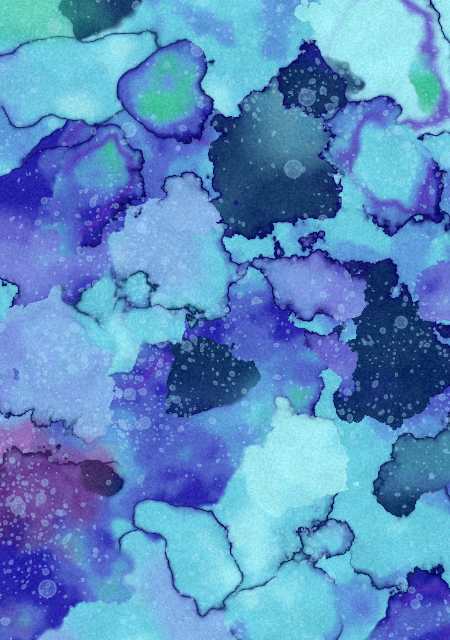
Reproduce this texture procedurally as a Shadertoy shader.

```glsl
// Alcohol ink on paper: overlapping pools of aqua, blue and indigo ink.
// Warped discs are layered from large to small, each with a tonal gradient,
// a lobed dark rim and faint inner rings; bubbles and grain lie on top.
#define POOLS 36
#define LARGEST 0.23
#define SMALLEST 0.05
#define WARP 0.36
#define LOBE_SIZE 0.052
#define RIM_WIDTH 0.0034
#define RIM_STRENGTH 0.95
#define BUBBLE_LIGHT 0.32
#define GRAIN 0.09

const vec3 PALE = vec3(0.62, 0.92, 0.95), AQUA = vec3(0.41, 0.80, 0.88);
const vec3 SKY = vec3(0.36, 0.61, 0.85), PERI = vec3(0.31, 0.39, 0.78);
const vec3 INDIGO = vec3(0.14, 0.12, 0.66), GREEN = vec3(0.25, 0.76, 0.61);
const vec3 TEAL = vec3(0.05, 0.18, 0.36), NAVY = vec3(0.06, 0.06, 0.40);
const vec3 VIOLET = vec3(0.33, 0.18, 0.72), LILAC = vec3(0.58, 0.60, 0.91);
const vec3 PLUM = vec3(0.50, 0.20, 0.52), FOAM = vec3(0.64, 0.86, 0.97);

float hash(vec2 p) {
    vec3 q = fract(vec3(p.xyx) * 0.1031);
    q += dot(q, q.yzx + 33.33);
    return fract((q.x + q.y) * q.z);
}
vec2 hash2(vec2 p) { return vec2(hash(p), hash(p + 57.3)); }
float noise(vec2 p) {
    vec2 i = floor(p), f = fract(p);
    f = f * f * (3.0 - 2.0 * f);
    return mix(mix(hash(i), hash(i + vec2(1, 0)), f.x),
               mix(hash(i + vec2(0, 1)), hash(i + vec2(1, 1)), f.x), f.y);
}
float fbm(vec2 p) {
    float sum = 0.0, amp = 0.533;
    for (int i = 0; i < 4; i++) {
        sum += amp * noise(p);
        p = mat2(1.6, 1.2, -1.2, 1.6) * p + 7.1;
        amp *= 0.5;
    }
    return sum;
}
// Distance to the nearest scattered point: rounded lobes for the ink edges
float lobes(vec2 p) {
    float nearest = 2.0;
    for (int i = 0; i < 9; i++) {
        vec2 c = floor(p) + vec2(i % 3 - 1, i / 3 - 1);
        nearest = min(nearest, length(c + hash2(c) - p));
    }
    return nearest - 0.45;
}
// Tone 0 is thin pale ink, tone 1 is dense indigo
vec3 inkRamp(float tone) {
    vec3 c = mix(PALE, AQUA, smoothstep(-0.25, 0.12, tone));
    c = mix(c, SKY, smoothstep(0.28, 0.46, tone));
    c = mix(c, PERI, smoothstep(0.50, 0.68, tone));
    return mix(c, INDIGO, smoothstep(0.70, 0.88, tone));
}
// One round bubble per cell: x is its fill, y its outline
vec2 bubbles(vec2 p, float scale, float density) {
    p *= scale;
    vec2 cell = floor(p);
    float size = hash(cell + 3.7), aa = scale / iResolution.x;
    float radius = mix(0.07, 0.36, size * size * size);
    vec2 centre = mix(vec2(radius + 0.05), vec2(0.95 - radius), hash2(cell + 11.0));
    float d = length(fract(p) - centre) - radius;
    vec2 shape = 1.0 - vec2(smoothstep(-aa, aa, d), smoothstep(0.0, 0.02 + aa, abs(d)));
    return shape * step(hash(cell + 29.0), density);
}

void mainImage(out vec4 fragColor, in vec2 fragCoord) {
    vec2 p = fragCoord / iResolution.x;
    vec2 canvas = vec2(1.0, iResolution.y / iResolution.x);
    // Shared lobed edges and cloudy washes, denser right of the middle
    vec2 bent = p + 0.02 * vec2(noise(p * 20.0), noise(p * 20.0 + 40.0));
    float ruffled = smoothstep(0.30, 0.65, noise(p * 4.0 + 80.0));
    float lobe = LOBE_SIZE * mix(0.2, 1.0, ruffled)
               * (lobes(bent * 17.0) + 0.4 * lobes(bent * 46.0) + 0.15 * lobes(p * 110.0));
    float cloud = fbm(p * 5.0 + 3.0) - 0.5, mottle = fbm(p * 22.0) - 0.5;
    vec2 middle = p - vec2(0.68, 0.75);
    float dense = 0.36 * exp(-7.0 * dot(middle, middle)) - 0.10;
    vec3 col = inkRamp(0.18 + dense + 1.8 * cloud + 0.2 * mottle);
    vec3 rimInk = mix(NAVY, TEAL, smoothstep(0.40, 0.56, noise(p * 3.0 + 60.0)));

    for (int i = 0; i < POOLS; i++) {
        // Warped ellipse
        float k = float(i), order = k / float(POOLS - 1);
        vec2 seed = k * vec2(13.7, 5.3);
        float radius = mix(LARGEST, SMALLEST, order) * mix(0.75, 1.2, hash(seed));
        vec2 centre = fract(vec2(0.7549, 0.5698) * k + vec2(0.31, 0.47)) * canvas;
        vec2 drift = vec2(fbm(p * 4.5 + seed), fbm(p * 4.5 + seed + 19.0)) - 0.5;
        vec2 q = p - centre + WARP * mix(1.0, 0.6, order) * drift;
        q.x *= mix(0.8, 1.25, hash(seed + 2.0));
        float d = length(q) - radius + lobe, depth = max(-d, 0.0);
        float wet = smoothstep(0.34, 0.58, noise(p * 6.0 + seed + 31.0));
        // Ink tone deepens towards the rim; some pools are green, lilac or teal
        float tone = 1.15 * fract(k * 0.618 + 0.3) - 0.27 + dense + 1.1 * cloud
                   + 0.9 * drift.x + 0.3 * mottle + 0.42 * wet * exp(-depth / 0.026);
        float hue = hash(seed + 6.0), thin = 1.0 - smoothstep(0.30, 0.60, tone);
        float patchy = smoothstep(0.35, 0.60, noise(p * 5.0 + seed));
        vec3 ink = mix(inkRamp(tone), GREEN, thin * step(0.76, hue) * mix(0.3, 1.0, patchy));
        ink = mix(ink, LILAC, 0.55 * step(hue, 0.18) * patchy);
        ink = mix(ink, TEAL, step(abs(hue - 0.25), 0.07) * step(0.3, order) * mix(0.45, 0.95, patchy));
        // Drying ring
        float ring = (length(q) / radius - 0.70) / 0.10;
        ink = mix(ink, VIOLET, step(0.68, hash(seed + 8.0)) * exp(-ring * ring) * mix(0.1, 0.75, wet));
        // Halo, body and dark rim that fades inwards
        float feather = 0.7 / iResolution.x + 0.012 * (1.0 - wet) * (1.0 - ruffled);
        float body = 1.0 - smoothstep(-feather, feather, d);
        col = mix(col, inkRamp(0.72), 0.2 * wet * exp(-max(d, 0.0) / 0.010));
        col = mix(col, ink, 0.97 * body);
        float rim = exp(-abs(d + 0.002) / RIM_WIDTH) + 0.75 * ruffled * body * exp(-depth / 0.014);
        col = mix(col, rimInk, min(1.0, RIM_STRENGTH * wet * rim));
    }
    // Plum wash low on the left, green wash at the upper left
    float plum = smoothstep(0.06, 0.24, length(p - vec2(0.0, 0.28)) + 0.6 * cloud);
    col = mix(col, PLUM * (0.6 + 0.8 * col.g), 0.6 - 0.6 * plum);
    float corner = smoothstep(0.04, 0.20, length(p - vec2(0.0, canvas.y)) + 0.5 * cloud);
    col = mix(col, GREEN, 0.6 - 0.6 * corner);
    // Clustered bubbles in three sizes, then paper grain
    float cluster = smoothstep(0.42, 0.68, fbm(p * 3.5 + 90.0));
    vec2 spots = bubbles(bent, 78.0, 0.08 + 0.5 * cluster);
    spots = max(spots, bubbles(mat2(0.8, 0.6, -0.6, 0.8) * bent, 44.0, 0.10 + 0.5 * cluster));
    spots = max(spots, bubbles(mat2(0.6, 0.8, -0.8, 0.6) * p, 17.0, 0.05 + 0.5 * cluster));
    col = mix(col, FOAM, BUBBLE_LIGHT * (spots.x + 0.8 * spots.y));
    col += GRAIN * (noise(p * 330.0) - 0.5 + mottle);
    fragColor = vec4(clamp(col, 0.0, 1.0), 1.0);
}
```
